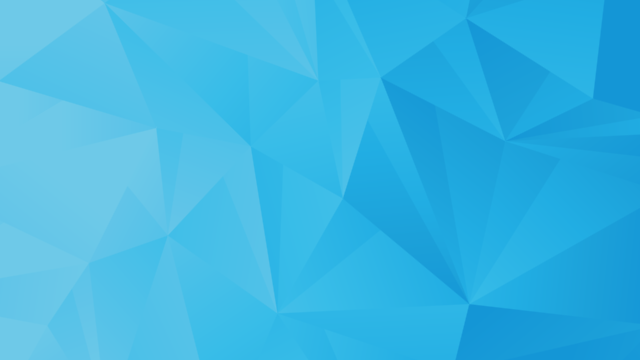
This background is drawn by a WebGL 1 fragment shader. Its source:

```glsl
precision highp float;
// Low-poly backdrop: irregular shaded triangles fading from pale to deep sky blue.

#define CELLS 2.7     // lattice cells per canvas height
#define JITTER 0.84   // vertex scatter, below 1 so cells never cross
#define ANGLE 0.42    // lattice rotation in radians
#define SEED 17.0     // layout variation
#define SHADE 0.26    // tone spread between triangles
#define FADE 0.22     // tone gradient inside a triangle
#define CREASE 0.09   // tone step across the inner fold
#define FOLDED 0.55   // share of triangles with a fold
#define SLOPE 0.14    // extra depth towards the lower left
#define EDGE 0.004    // edge softness in canvas heights

uniform vec2 u_resolution;

vec2 hash2(vec2 p) {
  vec3 h = fract(vec3(p.xyx + SEED) * vec3(0.1031, 0.1030, 0.0973));
  h += dot(h, h.yzx + 33.33);
  return fract((h.xx + h.yz) * h.zy);
}

float cross2(vec2 a, vec2 b) { return a.x * b.y - a.y * b.x; }

// Signed distance to the line a-b, positive on its left.
float lineSide(vec2 p, vec2 a, vec2 b) {
  return cross2(b - a, p - a) / max(length(b - a), 1e-4);
}

float coverage(float d) { return clamp(d / (EDGE * CELLS) + 0.5, 0.0, 1.0); }

vec2 vertexAt(vec2 id) { return id + (hash2(id) - 0.5) * JITTER; }

// Pale to deep blue for tone 0 to 1.
vec3 ramp(float t) {
  vec3 c = mix(vec3(0.43, 0.79, 0.91), vec3(0.38, 0.77, 0.91), clamp(t / 0.11, 0.0, 1.0));
  c = mix(c, vec3(0.22, 0.74, 0.91), clamp((t - 0.11) / 0.35, 0.0, 1.0));
  c = mix(c, vec3(0.13, 0.68, 0.89), clamp((t - 0.46) / 0.26, 0.0, 1.0));
  c = mix(c, vec3(0.11, 0.63, 0.85), clamp((t - 0.72) / 0.15, 0.0, 1.0));
  return mix(c, vec3(0.08, 0.59, 0.84), clamp((t - 0.87) / 0.13, 0.0, 1.0));
}

// Broad tone across the canvas, x and y in 0..1.
float baseTone(vec2 uv) {
  return uv.x + SLOPE * (0.5 - uv.y) * (1.0 - uv.x);
}

// Triangle colour weighted by its coverage; abc runs counterclockwise.
vec4 facet(vec2 p, vec2 a, vec2 b, vec2 c, vec2 id, mat2 turn) {
  float inside = min(lineSide(p, a, b), min(lineSide(p, b, c), lineSide(p, c, a)));
  float weight = coverage(inside);
  vec2 center = (a + b + c) / 3.0;
  vec2 look = hash2(id + 41.3);
  vec2 fold = hash2(id + 87.9);

  // Sample the broad tone mostly at the center to keep the facet flat.
  vec2 place = (mix(center, p, 0.3) * turn) / CELLS;
  float tone = baseTone(place * vec2(u_resolution.y / u_resolution.x, 1.0));
  tone += (look.x - 0.5) * SHADE;

  float heading = look.y * 6.2832;
  tone += FADE * dot(p - center, vec2(cos(heading), sin(heading)));

  // A fold from one corner to the opposite side.
  vec2 foot = mix(b, c, 0.25 + 0.5 * fold.y);
  float folded = step(fold.x, FOLDED);
  tone += CREASE * folded * (coverage(lineSide(p, a, foot)) - 0.5);

  return vec4(ramp(tone), 1.0) * weight;
}

void main() {
  mat2 turn = mat2(cos(ANGLE), sin(ANGLE), -sin(ANGLE), cos(ANGLE));
  vec2 p = turn * (gl_FragCoord.xy / u_resolution.y) * CELLS;
  vec2 cell = floor(p);
  vec4 sum = vec4(0.0);

  for (int j = -1; j <= 1; j++) {
    for (int i = -1; i <= 1; i++) {
      vec2 id = cell + vec2(float(i), float(j));
      vec2 a = vertexAt(id);
      vec2 b = vertexAt(id + vec2(1.0, 0.0));
      vec2 c = vertexAt(id + vec2(1.0, 1.0));
      vec2 d = vertexAt(id + vec2(0.0, 1.0));

      // Split along a diagonal that lies inside the quad.
      bool acInside = cross2(c - a, b - a) < 0.0 && cross2(c - a, d - a) > 0.0;
      bool bdInside = cross2(d - b, c - b) < 0.0 && cross2(d - b, a - b) > 0.0;
      bool useBD = !acInside || (bdInside && hash2(id + 5.7).x < 0.5);
      if (useBD) {
        vec2 first = a;
        a = b; b = c; c = d; d = first;
      }
      sum += facet(p, a, b, c, id, turn);
      sum += facet(p, a, c, d, id + 0.37, turn);
    }
  }
  gl_FragColor = vec4(sum.rgb / max(sum.a, 1e-4), 1.0);
}
```
